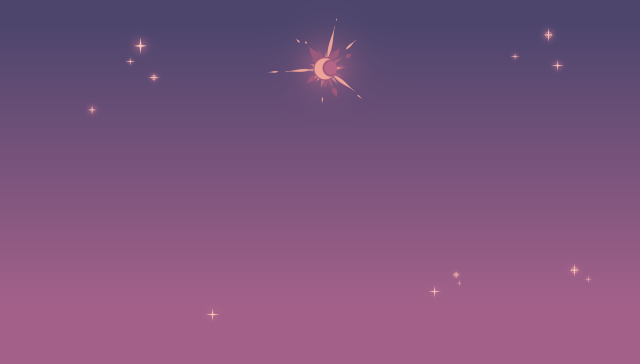
Write a Shadertoy shader that draws this background.

```glsl
// Dusk sky fading from indigo to rose, with a radiant crescent and small twinkling stars.

const vec3 INDIGO = vec3(0.305, 0.272, 0.428);
const vec3 ROSE = vec3(0.640, 0.380, 0.540);
const vec3 GLOW = vec3(0.740, 0.420, 0.550);
const vec3 MAUVE = vec3(0.640, 0.355, 0.490);
const vec3 PEACH = vec3(0.930, 0.640, 0.600);
const vec3 CREAM = vec3(0.980, 0.790, 0.730);
const vec2 MOON = vec2(0.893, 0.811);

// Star centre in canvas heights, then arm length; a negative length adds a ring
const vec3 STARS[13] = vec3[](
    vec3(0.386, 0.874, 0.017), vec3(0.358, 0.831, 0.007),
    vec3(0.423, 0.787, -0.010), vec3(0.253, 0.698, 0.011),
    vec3(1.507, 0.904, -0.013), vec3(1.415, 0.845, 0.007),
    vec3(1.532, 0.820, 0.011), vec3(1.253, 0.245, -0.009),
    vec3(1.194, 0.199, 0.011), vec3(1.262, 0.222, 0.004),
    vec3(1.578, 0.258, -0.013), vec3(1.616, 0.233, 0.007),
    vec3(0.584, 0.136, 0.012));

// Shards around the moon: angle in degrees, inner radius, outer radius, half width
const vec4 RAYS[10] = vec4[](
    vec4(77.0, 0.030, 0.123, 0.0046), vec4(184.0, 0.040, 0.108, 0.0036),
    vec4(-37.0, 0.028, 0.102, 0.0046), vec4(183.5, 0.129, 0.156, 0.0022),
    vec4(-39.0, 0.114, 0.129, 0.0016), vec4(43.0, 0.078, 0.115, 0.0028),
    vec4(134.0, 0.101, 0.114, 0.0022), vec4(265.0, 0.079, 0.095, 0.0017),
    vec4(77.0, 0.136, 0.141, 0.0014), vec4(126.0, 0.086, 0.094, 0.0022));

const vec4 SHADOWS[7] = vec4[](
    vec4(126.0, 0.032, 0.077, 0.0090), vec4(-67.0, 0.056, 0.086, 0.0070),
    vec4(29.0, 0.064, 0.086, 0.0055), vec4(54.0, 0.032, 0.072, 0.0080),
    vec4(218.0, 0.030, 0.066, 0.0080), vec4(270.0, 0.028, 0.054, 0.0080),
    vec4(5.0, 0.026, 0.060, 0.0070));

float hash(float n) {
    return fract(sin(n * 37.17) * 4375.85);
}

float cover(float dist, float pixel) {
    return smoothstep(pixel, -pixel, dist);
}

float halo(vec2 p, float radius) {
    return exp(-dot(p, p) / (radius * radius));
}

// Tapered sliver along a radius, fattest a third of the way out
float shard(vec2 p, vec4 s) {
    float angle = radians(s.x);
    vec2 axis = vec2(cos(angle), sin(angle));
    float along = dot(p, axis);
    float across = abs(dot(p, vec2(-axis.y, axis.x)));
    float t = clamp((along - s.y) / (s.z - s.y), 0.0, 1.0);
    float width = s.w * 6.75 * t * (1.0 - t) * (1.0 - t);
    return max(across - width, max(s.y - along, along - s.z));
}

// Four-pointed star with straight tapered arms
float sparkle(vec2 p, float size) {
    vec2 a = abs(p);
    return min(a.y - 0.2 * (size - a.x), a.x - 0.2 * (size - a.y));
}

vec3 drawStar(vec3 col, vec2 p, float size, float pixel) {
    float arm = abs(size);
    col = mix(col, GLOW, 0.55 * halo(p, arm * 1.15));
    if (size < 0.0) {
        float ring = abs(length(p) - arm * 0.62) - 0.0009;
        col = mix(col, PEACH, 0.75 * cover(ring, pixel));
    }
    return mix(col, CREAM, 0.95 * cover(sparkle(p, arm), pixel));
}

vec3 drawMoon(vec3 col, vec2 p, float pixel) {
    col = mix(col, GLOW, 0.28 * halo(p - vec2(0.008, 0.012), 0.085));
    col = mix(col, GLOW, 0.40 * halo(p, 0.055));

    // Dark slivers, then a ragged fringe of short spikes
    for (int i = 0; i < 7; i++)
        col = mix(col, MAUVE, 0.85 * cover(shard(p, SHADOWS[i]), pixel));
    for (int i = 0; i < 14; i++) {
        float k = float(i);
        float angle = (k + 0.6 * hash(k + 1.0)) * 360.0 / 14.0;
        float reach = mix(0.040, 0.060, hash(k + 5.0));
        float spike = shard(p, vec4(angle, 0.026, reach, 0.0035));
        col = mix(col, mix(MAUVE, PEACH, hash(k + 9.0)), 0.7 * cover(spike, pixel));
    }
    for (int i = 0; i < 10; i++)
        col = mix(col, PEACH, cover(shard(p, RAYS[i]), pixel));

    // Disc with a darker rim, bitten on the right to leave a crescent
    float disc = length(p) - 0.032;
    float bite = length(p - vec2(0.017, 0.002)) - 0.024;
    col = mix(col, MAUVE, cover(disc, pixel));
    col = mix(col, PEACH, cover(max(disc + 0.003, -bite), pixel));
    return mix(col, GLOW, 0.7 * cover(max(bite + 0.006, disc), pixel));
}

void mainImage(out vec4 fragColor, in vec2 fragCoord) {
    vec2 p = fragCoord / iResolution.y;
    float pixel = 0.7 / iResolution.y;

    // Vertical fade with flat bands at the top and bottom
    float fall = clamp((0.93 - p.y) / 0.77, 0.0, 1.0);
    vec3 col = mix(INDIGO, ROSE, fall);

    col = drawMoon(col, p - MOON, pixel);
    for (int i = 0; i < 13; i++)
        col = drawStar(col, p - STARS[i].xy, STARS[i].z, pixel);

    fragColor = vec4(col, 1.0);
}
```
